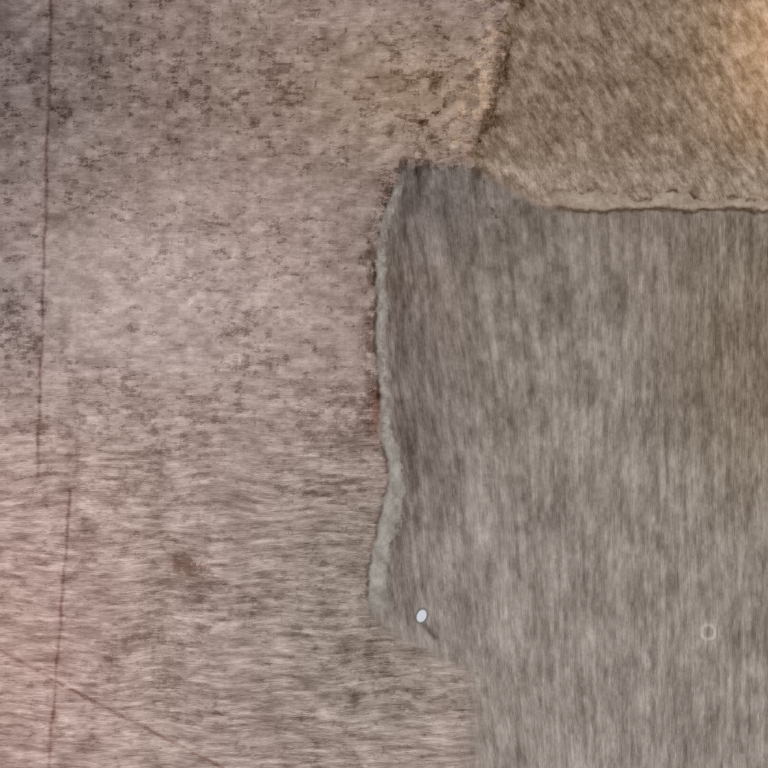
A WebGL 2 fragment shader for this texture:

```glsl
#version 300 es
precision highp float;
uniform vec2 u_resolution;
out vec4 fragColor;

float hash(vec2 p) { return fract(sin(dot(p, vec2(127.1, 311.7))) * 43758.5); }
float noise(vec2 p) {
  vec2 i = floor(p), f = fract(p);
  f = f * f * (3.0 - 2.0 * f);
  return mix(mix(hash(i), hash(i + vec2(1, 0)), f.x),
             mix(hash(i + vec2(0, 1)), hash(i + 1.0), f.x), f.y);
}
// Fractal noise centred on zero
float fbm(vec2 p) {
  float sum = 0.0, amp = 0.5;
  for (int i = 0; i < 4; i++) {
    sum += amp * (noise(p) - 0.5);
    p = p * 2.03 + 17.3;
    amp *= 0.65;
  }
  return sum;
}
float bump(float x, float width) { return exp(-x * x / (width * width)); }
float blob(vec2 p, vec2 centre, vec2 size) {
  vec2 d = (p - centre) / size;
  return exp(-dot(d, d));
}
float band(float x, float lo, float hi, float soft) {
  return smoothstep(lo - soft, lo + soft, x) * (1.0 - smoothstep(hi - soft, hi + soft, x));
}
float segment(vec2 p, vec2 a, vec2 b) {
  vec2 d = b - a;
  return length(p - a - d * clamp(dot(p - a, d) / dot(d, d), 0.0, 1.0));
}

// Pink plaster with broken horizontal grain
vec3 plasterColor(vec2 p) {
  vec3 c = mix(vec3(0.65, 0.57, 0.54), vec3(0.56, 0.485, 0.45), smoothstep(0.62, 0.9, p.y));
  c = mix(c, vec3(0.45, 0.40, 0.39), 0.8 * blob(p, vec2(0, 0.93), vec2(0.2, 0.26)));
  c = mix(c, vec3(0.70, 0.63, 0.61), 0.8 * blob(p, vec2(0.2, 0.6), vec2(0.17, 0.12)));
  c = mix(c, vec3(0.52, 0.47, 0.46), 0.6 * blob(p, vec2(0, 0.6), vec2(0.08, 0.09)));
  c = mix(c, vec3(0.71, 0.59, 0.56), 0.7 * blob(p, vec2(0, 0.15), vec2(0.2, 0.27)));
  c = mix(c, vec3(0.56, 0.51, 0.475), 0.9 * blob(p, vec2(0.5, 0.2), vec2(0.22, 0.28)));
  c = mix(c, vec3(0.53, 0.47, 0.44), 0.7 * blob(p, vec2(0.48, 0.7), vec2(0.07, 0.13)));
  c = mix(c, vec3(0.63, 0.54, 0.46), 0.7 * blob(p, vec2(0.55, 0.88), vec2(0.15, 0.08)));
  float lower = 1.0 - smoothstep(0.35, 0.6, p.y);
  float grain = fbm(vec2(p.x * 35.0, p.y * 190.0 + 2.0 * noise(p * 14.0)));
  c += 0.14 * fbm(p * vec2(26, 38)) + mix(0.22, 0.1, lower) * fbm(p * vec2(85, 110));
  c += mix(0.1, 0.34, lower) * grain;
  float wear = fbm(p * 9.0) + 0.2 * blob(p, vec2(0.43, 0.43), vec2(0.14, 0.06));
  float pits = smoothstep(0.0, 0.35, fbm(p * vec2(100, 140) + 40.0) + 0.5 * wear);
  return c + 0.01 - mix(0.14, 0.09, lower) * pits;
}

// Brown slab with slanted brush marks
vec3 slabColor(vec2 p) {
  vec3 c = mix(vec3(0.515, 0.44, 0.375), vec3(0.74, 0.6, 0.47), blob(p, vec2(1.03, 0.95), vec2(0.1, 0.15)));
  c = mix(c, vec3(0.59, 0.53, 0.47), 0.7 * bump(p.y - 0.765, 0.035));
  vec2 q = vec2(p.x + 0.55 * p.y, p.y - 0.55 * p.x);
  return c + 0.3 * fbm(q * vec2(150, 60)) + 0.18 * fbm(p * 95.0);
}

// Grey panel with vertical brush marks
vec3 panelColor(vec2 p) {
  vec3 c = mix(vec3(0.56, 0.52, 0.49), vec3(0.50, 0.455, 0.42), smoothstep(0.3, 0.72, p.y));
  c = mix(c, vec3(0.40, 0.365, 0.35), 0.8 * blob(p, vec2(0.56, 0.75), vec2(0.09, 0.07)));
  c = mix(c, vec3(0.47, 0.42, 0.40), 0.8 * blob(p, vec2(0.54, 0.48), vec2(0.06, 0.25)));
  c = mix(c, vec3(0.49, 0.435, 0.37), 0.7 * blob(p, vec2(1, 0.52), vec2(0.13, 0.22)));
  float x = p.x + 0.12 * p.y * (1.0 - smoothstep(0.5, 0.85, p.x)) + 0.006 * noise(p * 8.0);
  c += 0.2 * fbm(vec2(x * 170.0, p.y * 16.0)) + 0.18 * fbm(vec2(x * 190.0, p.y * 80.0));
  return c + 0.14 * fbm(p * vec2(26, 18));
}

void main() {
  vec2 p = gl_FragCoord.xy / u_resolution;
  float wobble = fbm(p * 38.0), rough = fbm(p * 95.0 + 8.0);
  // Edges dividing the three surfaces
  float seamX = 0.489 + 0.028 * smoothstep(0.67, 0.79, p.y) + 0.012 * bump(p.y - 0.375, 0.06)
              - 0.01 * bump(p.y - 0.24, 0.045) + 0.012 * fbm(vec2(p.y * 32.0, 2)) + 0.004 * rough;
  float footX = 0.125 * (1.0 - smoothstep(0.11, 0.2, p.y));
  float topY = mix(0.787, 0.727, smoothstep(0.58, 0.74, p.x)) + 0.012 * wobble;
  float crackX = 0.618 + 0.27 * (p.y - 0.8) + 0.035 * wobble;
  float soft = mix(0.03, 0.004, smoothstep(0.14, 0.24, p.y));
  float above = smoothstep(-0.01, 0.01, p.y - topY);
  float inPanel = smoothstep(-soft, soft, p.x - seamX - footX + 0.02 * rough) * (1.0 - above);
  float inSlab = smoothstep(-0.006, 0.006, p.x - crackX) * above;
  vec3 c = mix(mix(plasterColor(p), slabColor(p), inSlab), panelColor(p), inPanel);
  // Vertical seam: broken shadow and raised pale lip
  float side = p.x - seamX, upper = smoothstep(0.38, 0.48, p.y);
  float span = band(p.y, 0.205, 0.77, 0.015), broken = smoothstep(-0.2, 0.2, wobble + rough);
  c -= span * (0.03 + 0.14 * upper) * bump(side + 0.008, 0.01) * broken;
  float lip = span * band(side, 0.0, mix(0.024, 0.012, upper) * (1.0 + wobble), 0.003);
  c = mix(c, vec3(0.62, 0.6, 0.57) + 0.3 * rough, lip * mix(0.75, 0.35 + 0.4 * broken, upper));
  c -= span * 0.15 * bump(side, 0.003) * (0.4 + 0.6 * broken);
  c -= span * 0.06 * bump(side - 0.03, 0.01);
  c = mix(c, vec3(0.5, 0.34, 0.29), 0.5 * blob(p, vec2(0.489, 0.46), vec2(0.006, 0.03)));
  c -= 0.2 * blob(p, vec2(0.495, 0.484), vec2(0.006, 0.005));
  // Horizontal ridge and its shadow
  float ridge = smoothstep(0.69, 0.76, p.x), rise = p.y - topY;
  float crest = 0.017 + 0.035 * fbm(vec2(p.x * 24.0, 5));
  c = mix(c, vec3(0.65, 0.59, 0.53) + 0.25 * rough, 0.75 * ridge * band(rise, 0.0, crest, 0.003));
  c -= ridge * (0.22 * bump(rise, 0.003) + broken * 0.2 * bump(rise - crest, 0.003));
  c -= 0.16 * band(p.x, 0.51, 0.64, 0.02) * bump(rise, 0.011) * broken;
  // Upper crack, pale flakes and dark chips
  float crack = smoothstep(0.785, 0.81, p.y);
  c -= crack * 0.2 * bump(p.x - crackX - 0.003, 0.009) * broken;
  c += crack * vec3(0.12, 0.1, 0.07) * bump(p.x - crackX + 0.02, 0.015) * broken;
  c -= 0.3 * blob(p, vec2(0.563, 0.86), vec2(0.03, 0.035)) * smoothstep(0.0, 0.15, wobble);
  c -= 0.16 * broken * bump(segment(p + 0.03 * wobble, vec2(0.63, 0.76), vec2(0.65, 0.69)), 0.006);
  // Fine scored lines
  vec2 s = p + vec2(0.004 * wobble, 0), bend = vec2(0.078, 0.11);
  float score = min(segment(s, vec2(0.067, 1), vec2(0.049, 0.38)), segment(s, vec2(0.092, 0.36), vec2(0.063, 0)));
  score = min(score, min(segment(s, vec2(0, 0.153), bend), segment(s, bend, vec2(0.29, 0))));
  c -= vec3(0.13, 0.15, 0.15) * bump(score, 0.0026) * (0.6 + 0.4 * broken);
  // Stain and pale nail head with shadow
  c = mix(c, vec3(0.42, 0.31, 0.27), 0.7 * blob(p, vec2(0.25, 0.262), vec2(0.035, 0.018)) * broken);
  vec2 n = p - vec2(0.549, 0.198);
  c -= 0.18 * bump(segment(n, vec2(0.004, -0.012), vec2(0.018, -0.028)), 0.004);
  float head = length(mat2(0.9, 0.4, -0.4, 0.9) * n * vec2(1.25, 0.9));
  c = mix(c, vec3(0.36), 0.6 * (1.0 - smoothstep(0.008, 0.012, head)));
  c = mix(c, vec3(0.8, 0.81, 0.84), 1.0 - smoothstep(0.006, 0.009, head));
  c += 0.1 * bump(length(p - vec2(0.922, 0.177)) - 0.009, 0.0025);
  fragColor = vec4(clamp(c, 0.0, 1.0), 1.0);
}
```
